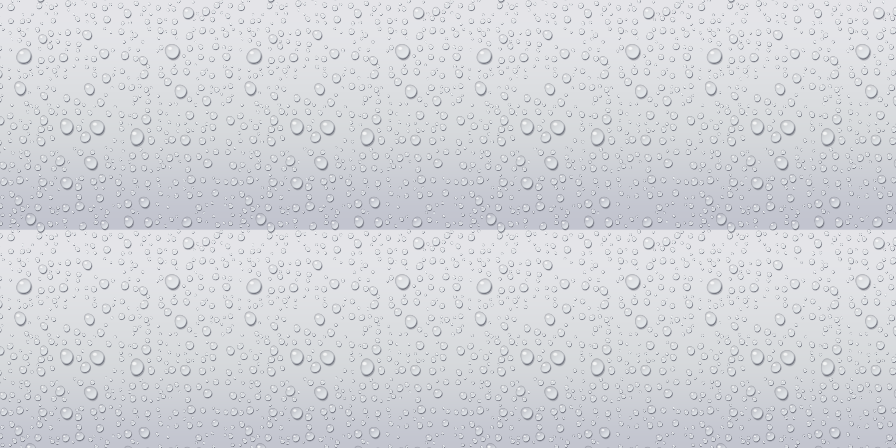
A WebGL 2 fragment shader for this texture:

```glsl
#version 300 es
precision highp float;
// Water drops of mixed size on a pale grey sheet, repeated as square tiles from the top left.
uniform vec2 u_resolution;
out vec4 fragColor;

const float TILE = 0.5138;                  // tile side, in canvas heights
const vec3 SHEET_TOP = vec3(0.893, 0.896, 0.910);
const vec3 SHEET_MIDDLE = vec3(0.838, 0.849, 0.859);
const vec3 SHEET_BOTTOM = vec3(0.760, 0.768, 0.810);
const vec3 RIM_COLOR = vec3(0.34, 0.35, 0.40);
const vec3 GLOW_COLOR = vec3(0.90, 0.917, 0.930);
const vec3 GLINT_COLOR = vec3(0.98);
const vec2 TO_LIGHT = vec2(-0.55, 0.835);
const float SHADOW_SHIFT = 0.17;            // in drop radii
const float SHADOW_STRENGTH = 0.40;
const float RIM_STRENGTH = 0.85;
const float CLEARANCE = 1.15;               // gap kept around larger drops
const int LAYER_COUNT = 4;

// Per layer: cells per tile, least and greatest radius in cells, share of cells filled
const vec4 LAYERS[LAYER_COUNT] = vec4[LAYER_COUNT](
    vec4(6.0, 0.16, 0.25, 0.36),
    vec4(11.0, 0.19, 0.29, 0.46),
    vec4(17.0, 0.19, 0.28, 0.78),
    vec4(25.0, 0.15, 0.24, 0.74));

struct Drop {
    vec2 offset;    // from the centre, in tiles
    float radius;   // zero where the cell is empty
    float seed;
};

vec4 hash4(vec3 cell) {
    vec4 q = fract(cell.xyzx * vec4(0.1031, 0.1030, 0.0973, 0.1099));
    q += dot(q, q.wzxy + 33.33);
    return fract((q.xxyz + q.yzzw) * q.zywx);
}

// The drop that owns the layer cell around p; jitter keeps each drop inside its cell
Drop dropAt(vec2 p, int layer) {
    vec4 spec = LAYERS[layer];
    float index = float(layer);
    vec2 grid = fract(p + index * vec2(0.137, 0.291)) * spec.x;
    vec2 cell = floor(grid);
    vec4 h = hash4(vec3(cell, index * 7.0 + 3.0));
    float radius = mix(spec.y, spec.z, h.z * h.z);
    vec2 centre = 0.5 + (2.0 * h.xy - 1.0) * (0.5 - 1.25 * radius);
    float filled = step(h.w, spec.w);
    return Drop((grid - cell - centre) / spec.x, filled * radius / spec.x, fract(h.w * 57.0));
}

// True when a larger drop already occupies the place of this one
bool isCrowded(vec2 centre, float radius, int layer) {
    for (int k = 0; k < layer; k++) {
        Drop big = dropAt(centre, k);
        if (big.radius > 0.0 && length(big.offset) < big.radius * CLEARANCE + radius) return true;
    }
    return false;
}

// Distance in drop radii: a tilted oval with a slightly uneven outline
float ovalDistance(vec2 n, float seed) {
    float tilt = 1.6 * (seed - 0.5);
    n = mat2(cos(tilt), sin(tilt), -sin(tilt), cos(tilt)) * n;
    n.x *= 1.0 + 0.30 * fract(seed * 13.0);
    n.x += 0.12 * n.y * n.y - 0.06;
    return length(n);
}

vec3 sheetColor(float height, float pixel) {
    vec3 color = mix(SHEET_BOTTOM, SHEET_MIDDLE, smoothstep(0.0, 0.48, height));
    color = mix(color, SHEET_TOP, smoothstep(0.32, 0.95, height));
    return mix(SHEET_TOP, color, smoothstep(0.0, pixel, height));
}

vec3 paintDrop(vec3 under, Drop drop, float pixel) {
    vec2 n = drop.offset / drop.radius;
    float blur = pixel / drop.radius;
    float dist = ovalDistance(n, drop.seed);
    float facing = dot(n, TO_LIGHT);

    // Cast shadow
    float shade = ovalDistance(n + TO_LIGHT * SHADOW_SHIFT, drop.seed);
    float shadow = 1.0 - smoothstep(0.9 - 0.2 * blur, 1.08 + 0.2 * blur, shade);
    vec3 color = mix(under, RIM_COLOR, SHADOW_STRENGTH * shadow);

    // Body: light gathers on the side away from the lamp
    vec3 body = mix(under * 0.96, GLOW_COLOR, smoothstep(0.7, -0.6, facing) * 0.75);
    float rim = smoothstep(0.72, 0.97, dist);
    float rimSide = 0.30 + 0.70 * smoothstep(0.0, 0.9, -facing);
    body = mix(body, RIM_COLOR, RIM_STRENGTH * rim * rimSide);

    // Glint near the lamp
    float glint = length((n - TO_LIGHT * 0.48) * vec2(1.0, 1.35));
    body = mix(body, GLINT_COLOR, 0.85 * (1.0 - smoothstep(0.12, 0.34 + 0.2 * blur, glint)));
    return mix(color, body, 1.0 - smoothstep(1.0 - 0.5 * blur, 1.0 + 0.5 * blur, dist));
}

void main() {
    vec2 fromTop = (gl_FragCoord.xy - vec2(0.0, u_resolution.y)) / u_resolution.y;
    vec2 p = fract(fromTop / TILE);
    float pixel = 1.0 / (u_resolution.y * TILE);
    vec3 color = sheetColor(p.y, pixel);

    // Small drops first, large ones over them
    for (int k = LAYER_COUNT - 1; k >= 0; k--) {
        Drop drop = dropAt(p, k);
        if (drop.radius > 0.0 && !isCrowded(p - drop.offset, drop.radius, k))
            color = paintDrop(color, drop, pixel);
    }
    fragColor = vec4(color, 1.0);
}
```
